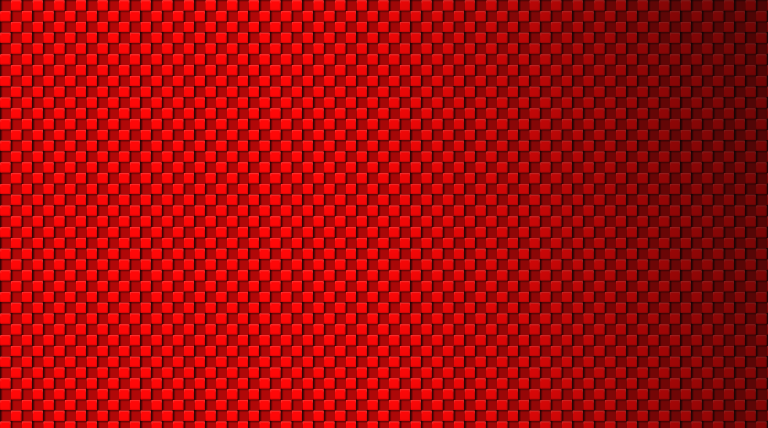
A Shadertoy shader for this pattern:

```glsl
// Red checkerboard of raised, rounded tiles alternating with sunken squares.
// Each tile is a rounded-box distance field with a lit upper rim; it casts a
// soft shadow right and down, and a broad light fades toward the right side.

const float CELLS_ACROSS = 71.11;
const float TILE_HALF = 0.495;
const float TILE_RADIUS = 0.12;
const float RIM_WIDTH = 0.11;
const float RIM_STRENGTH = 0.36;
const vec2 SHADOW_REACH = vec2(0.30, 0.22);
const vec2 SHADOW_DEPTH = vec2(0.72, 0.40);
const float GAP_SHADE = 0.40;
const float LIGHT_MIN = 0.40;
const vec2 LIGHT_RANGE = vec2(0.38, 1.14);
const float LIGHT_TILT = -0.12;

const vec3 TILE_COLOR = vec3(0.98, 0.015, 0.015);
const vec3 FLOOR_COLOR = vec3(0.67, 0.015, 0.015);
const vec3 RIM_COLOR = vec3(0.98, 0.42, 0.40);
const vec3 AMBIENT = vec3(0.02, 0.015, 0.015);

float roundedBox(vec2 p, float halfSize, float radius) {
    vec2 q = abs(p) - halfSize + radius;
    return length(max(q, 0.0)) + min(max(q.x, q.y), 0.0) - radius;
}

// Sunken square, darkened beside the tiles to its left and above.
vec3 floorColor(vec2 f, float raised) {
    vec2 shade = SHADOW_DEPTH * (1.0 - smoothstep(vec2(0.0), SHADOW_REACH, f));
    float open = (1.0 - shade.x) * (1.0 - shade.y);
    return FLOOR_COLOR * mix(open, GAP_SHADE, raised);
}

// Tile face with a pale upper rim and a darker lower right edge.
vec3 tileColor(vec2 p, float d, float pixel) {
    float rim = smoothstep(-RIM_WIDTH - pixel, -0.4 * RIM_WIDTH, d);
    float upper = smoothstep(0.1, 0.42, -p.y);
    float lower = smoothstep(0.25, 0.48, max(p.x, p.y));
    vec3 face = TILE_COLOR * (1.0 - 0.04 * p.y);
    face *= 1.0 - 0.14 * rim * lower;
    return mix(face, RIM_COLOR, RIM_STRENGTH * rim * upper);
}

// Brightest at the left, darkest at the upper right corner.
float broadLight(vec2 uv) {
    float across = uv.x - LIGHT_TILT * (uv.y - 0.5);
    return mix(1.0, LIGHT_MIN, smoothstep(LIGHT_RANGE.x, LIGHT_RANGE.y, across));
}

void mainImage(out vec4 fragColor, in vec2 fragCoord) {
    // Grid measured from the upper left corner, y downward
    float pixel = CELLS_ACROSS / iResolution.x;
    vec2 grid = vec2(fragCoord.x, iResolution.y - fragCoord.y) * pixel;
    vec2 cell = floor(grid);
    vec2 f = grid - cell;
    float raised = mod(cell.x + cell.y, 2.0);

    // Tile over floor
    vec2 p = f - 0.5;
    float d = roundedBox(p, TILE_HALF, TILE_RADIUS);
    float cover = raised * clamp(0.5 - d / pixel, 0.0, 1.0);
    vec3 color = mix(floorColor(f, raised), tileColor(p, d, pixel), cover);

    color = AMBIENT + color * broadLight(fragCoord / iResolution.xy);
    fragColor = vec4(color, 1.0);
}
```
